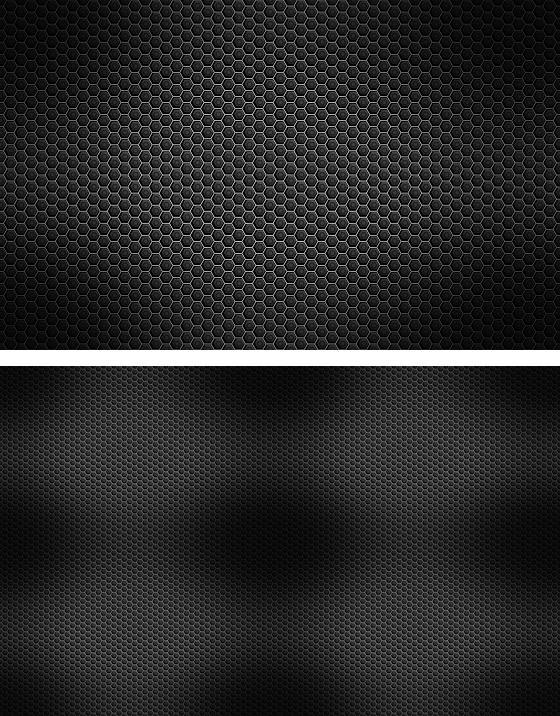
Top, the tile; bottom, the same tile 2 across and 2 down.
A Shadertoy shader for this pattern:

```glsl
const float TAU = 6.2831853;

// Flat-topped hexagon metric: 0.5 on the border of a cell one unit tall
float hexRadius(vec2 p) {
    p = abs(p);
    return max(p.y, dot(p, vec2(0.8660254, 0.5)));
}

// Offset from the centre of the nearest cell in a staggered grid
vec2 hexCell(vec2 grid) {
    vec2 stretch = vec2(1.7320508, 1.0);
    vec2 even = (fract(grid) - 0.5) * stretch;
    vec2 odd = (fract(grid + 0.5) - 0.5) * stretch;
    return dot(even, even) < dot(odd, odd) ? even : odd;
}

float inside(float dist, float radius, float blur) {
    return 1.0 - smoothstep(radius - blur, radius + blur, dist);
}

// Layered sines with whole frequencies, so the wear wraps
float wear(vec2 uv) {
    vec2 a = TAU * uv;
    return sin(a.x * 37.0 + 2.0 * sin(a.y * 23.0))
         * sin(a.y * 41.0 + 2.0 * sin(a.x * 19.0))
         + 0.5 * sin(a.x * 113.0 + a.y * 71.0);
}

// Broad pool of light, periodic over the canvas
float spotlight(vec2 uv) {
    vec2 wave = 0.5 + 0.5 * cos(TAU * (uv - vec2(0.47, 0.49)));
    return 0.2 + 0.85 * smoothstep(0.0, 0.9, dot(wave, vec2(0.55, 0.45)));
}

void mainImage(out vec4 fragColor, in vec2 fragCoord) {
    vec2 uv = fragCoord / iResolution.xy;
    vec2 cell = hexCell(uv * vec2(27.0, 29.0));
    float blur = 0.42 * 29.0 / iResolution.y;

    // Black recess with a raised plate, shifted up and right
    vec2 plate = cell - vec2(0.05, 0.045);
    float face = 0.215 + 0.2 * plate.y + 0.08 * plate.x;
    face += 0.02 * wear(uv);
    float shade = mix(0.0, face, inside(hexRadius(plate), 0.36, blur));

    // Small hexagon sunk into the plate, with a dark rim
    float stud = hexRadius(plate - vec2(0.01, -0.02));
    shade = mix(shade, 0.09, 0.8 * inside(stud, 0.23, blur));
    shade = mix(shade, 0.24, inside(stud, 0.14, blur));

    // Thin metal mesh, brighter along the top of each cell
    float mesh = inside(0.5 - hexRadius(cell), 0.042, blur);
    float metal = 0.62 + 0.16 * abs(cell.y) + 0.04 * wear(uv.yx);
    shade = mix(shade, metal, mesh);

    fragColor = vec4(vec3(shade * spotlight(uv)), 1.0);
}
```
